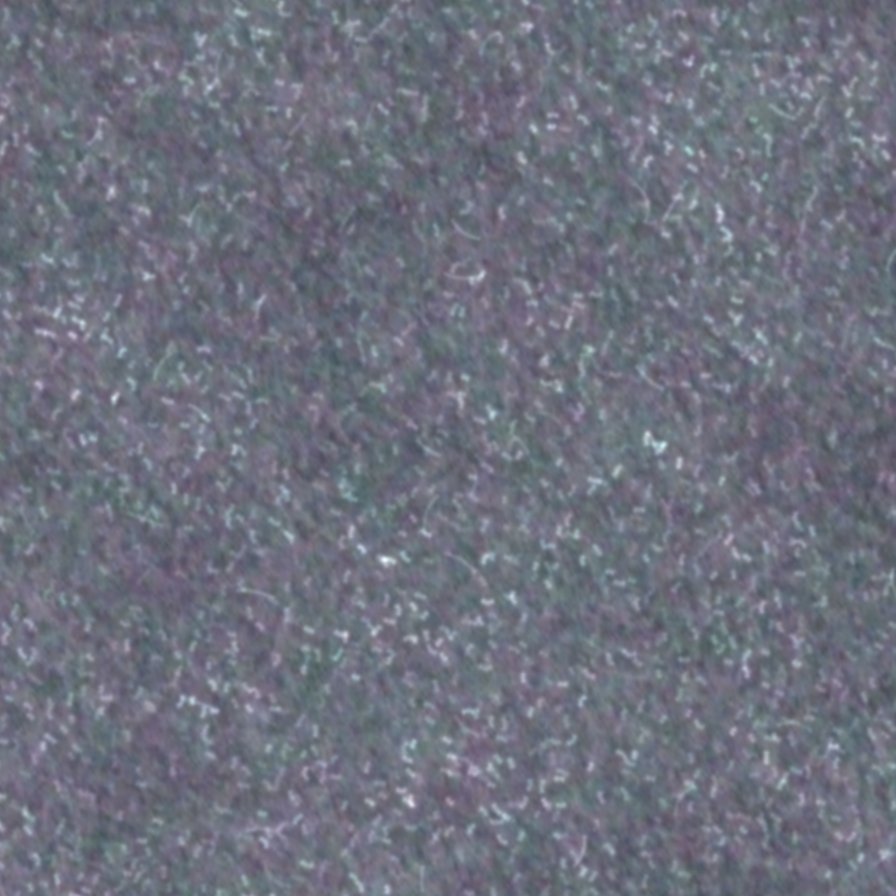
Reproduce this texture procedurally as a WebGL 1 fragment shader.

```glsl
precision highp float;
uniform vec2 u_resolution;

#define BASE_COLOR vec3(0.404, 0.416, 0.466)
#define TEAL_LIGHT vec3(0.84, 1.10, 1.04)
#define MAUVE_LIGHT vec3(1.04, 0.96, 1.04)
#define GRAIN_CELLS 84.0
#define FLECK_CELLS 72.0
#define FIBRE_CELLS 19.0
#define GRAIN_CONTRAST 0.10
#define CLOUD_CONTRAST 0.055
#define FLECK_LIGHT 0.21
#define FIBRE_LIGHT 0.15
#define LEAN 2.0
#define LEAN_SPREAD 1.15

float hash(vec2 p) {
  vec3 q = fract(vec3(p.xyx) * 0.1031);
  q += dot(q, q.yzx + 33.33);
  return fract((q.x + q.y) * q.z);
}

vec2 rotate(vec2 p, float angle) {
  float c = cos(angle), s = sin(angle);
  return vec2(c * p.x + s * p.y, c * p.y - s * p.x);
}

// Smooth value noise, centred on zero
float noise(vec2 p) {
  vec2 cell = floor(p), f = fract(p);
  f = f * f * (3.0 - 2.0 * f);
  float low = mix(hash(cell), hash(cell + vec2(1.0, 0.0)), f.x);
  float high = mix(hash(cell + vec2(0.0, 1.0)), hash(cell + 1.0), f.x);
  return mix(low, high, f.y) - 0.5;
}

// Soft, slightly bent strokes, one per cell; rarity thins out the bright ones
vec3 strokes(vec2 p, float halfLength, float width, float rarity, float seed) {
  vec3 light = vec3(0.0);
  vec2 home = floor(p);
  for (int j = -1; j <= 1; j++) {
    for (int i = -1; i <= 1; i++) {
      vec2 cell = home + vec2(float(i), float(j));
      vec2 key = cell + seed;
      vec2 center = cell + vec2(hash(key + 11.3), hash(key + 47.7));
      float angle = LEAN + LEAN_SPREAD * (2.0 * hash(key + 83.1) - 1.0);
      vec2 q = rotate(p - center, angle);
      float reach = halfLength * mix(0.4, 1.2, hash(key + 131.9));
      float bend = (hash(key + 173.3) - 0.5) * 0.7 / halfLength;
      q.y += bend * min(q.x * q.x, reach * reach);
      q.x = max(abs(q.x) - reach, 0.0);
      float body = exp(-0.5 * dot(q, q) / (width * width));
      float strength = pow(hash(key + 211.7), rarity);
      light += body * strength * mix(TEAL_LIGHT, MAUVE_LIGHT, hash(key + 257.1));
    }
  }
  return light;
}

void main() {
  vec2 uv = gl_FragCoord.xy / min(u_resolution.x, u_resolution.y);

  // Grain drawn out along the lean, in turned octaves
  vec2 grainUv = rotate(uv, LEAN) * GRAIN_CELLS * vec2(0.8, 1.15) + 200.0;
  float grain = noise(grainUv)
              + 0.7 * noise(rotate(grainUv, 0.6) * 1.7 + 31.0)
              + 0.45 * noise(rotate(grainUv, -0.5) * 2.7 + 67.0);
  float cloud = noise(uv * 8.0 + 5.0) + 0.7 * noise(rotate(uv, 0.7) * 21.0 + 90.0);

  // Mottled dye: mauve against teal, blue against straw
  float mauve = noise(rotate(uv, 0.4) * 62.0 + 140.0) + 0.6 * noise(uv * 17.0 + 40.0);
  float straw = noise(rotate(uv, 1.1) * 75.0 + 310.0);

  vec3 color = BASE_COLOR + GRAIN_CONTRAST * grain + CLOUD_CONTRAST * cloud;
  color += mauve * vec3(0.055, -0.035, 0.02) + straw * vec3(0.02, 0.008, -0.04);

  // Short flecks and sparse long fibres, brighter on the lighter clouds
  float lift = 1.0 + 0.7 * cloud;
  color += FLECK_LIGHT * lift * strokes(uv * FLECK_CELLS + 20.0, 0.3, 0.19, 3.0, 0.0);
  color += FIBRE_LIGHT * strokes(uv * FIBRE_CELLS + 50.0, 0.34, 0.042, 5.0, 400.0);

  gl_FragColor = vec4(clamp(color, 0.0, 1.0), 1.0);
}
```
